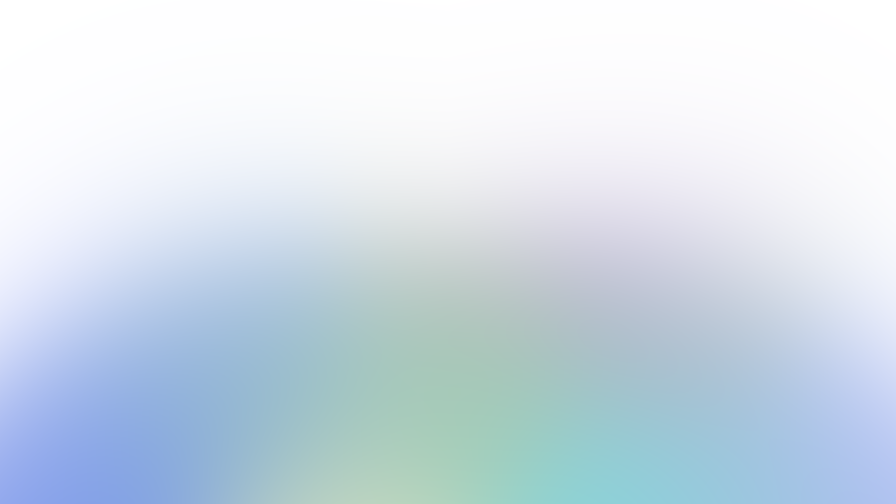
This background is drawn by a WebGL 2 fragment shader. Its source:

```glsl
#version 300 es
precision highp float;
// A soft pastel dome of blue, green, aqua and mauve fading up into white.
// Scattered tints are blended by normalised Gaussian weights, then a
// logistic fade along a curved horizon dissolves them into the paper.

uniform vec2 u_resolution;
out vec4 fragColor;

const vec3 PAPER = vec3(1.0);
const float WIDTH = 16.0 / 9.0;      // canvas width in units of its height
const float TINT_RADIUS = 0.175;     // spread of each tint
const float HORIZON_HEIGHT = 0.515;  // middle of the fade at the centre
const float HORIZON_DROP = 2.0;      // how far the fade bends down at the sides
const float FADE_CENTRE = 0.088;     // softness of the fade at the centre
const float FADE_SIDE = 0.115;       // softness of the fade at the sides

const int TINTS = 14;
const vec2 PLACE[TINTS] = vec2[](
    vec2(0.00, 0.10), vec2(0.19, 0.00), vec2(0.33, 0.20), vec2(0.55, 0.20),
    vec2(0.67, -0.08), vec2(0.90, 0.20), vec2(1.22, -0.05), vec2(1.50, 0.00),
    vec2(1.78, 0.10), vec2(1.35, 0.35), vec2(0.93, 0.50), vec2(0.40, 0.50),
    vec2(1.20, 0.68), vec2(0.00, 0.60));
const vec3 TINT[TINTS] = vec3[](
    vec3(0.58, 0.65, 0.94),   // periwinkle, left edge
    vec3(0.46, 0.59, 0.91),   // deep blue
    vec3(0.52, 0.66, 0.87),   // slate blue
    vec3(0.57, 0.74, 0.76),   // teal
    vec3(0.84, 0.88, 0.76),   // sand
    vec3(0.63, 0.80, 0.70),   // sage
    vec3(0.52, 0.84, 0.86),   // aqua
    vec3(0.61, 0.77, 0.87),   // sky
    vec3(0.68, 0.73, 0.96),   // periwinkle, right edge
    vec3(0.65, 0.71, 0.77),   // cool grey
    vec3(0.66, 0.70, 0.68),   // warm grey
    vec3(0.54, 0.66, 0.85),   // hazy blue
    vec3(0.60, 0.51, 0.76),   // mauve
    vec3(0.60, 0.65, 0.99));  // violet haze

// Weighted mean of all tints around a point.
vec3 blendTints(vec2 point) {
    vec3 sum = vec3(0.0);
    float total = 0.0;
    for (int i = 0; i < TINTS; i++) {
        vec2 offset = point - PLACE[i];
        float weight = exp(-dot(offset, offset) / (2.0 * TINT_RADIUS * TINT_RADIUS));
        sum += weight * TINT[i];
        total += weight;
    }
    return sum / total;
}

// Share of colour over paper: full below the horizon, none above.
float domeCoverage(vec2 uv) {
    float side = abs(uv.x - 0.5);
    float horizon = HORIZON_HEIGHT - HORIZON_DROP * side * side * side;
    float softness = mix(FADE_CENTRE, FADE_SIDE, 2.0 * side);
    return 1.0 / (1.0 + exp((uv.y - horizon) / softness));
}

void main() {
    vec2 uv = gl_FragCoord.xy / u_resolution;
    vec3 tint = blendTints(uv * vec2(WIDTH, 1.0));
    fragColor = vec4(mix(PAPER, tint, domeCoverage(uv)), 1.0);
}
```
